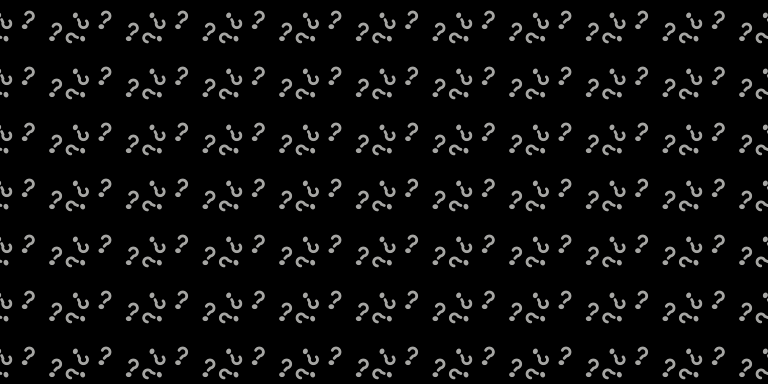
Give the GLSL for this pattern, as a Shadertoy shader.

```glsl
float segmentDistance(vec2 p, vec2 a, vec2 b) {
    vec2 ab = b - a;
    return length(p - a - ab * clamp(dot(p - a, ab) / dot(ab, ab), 0.0, 1.0));
}

// Distance to a round-ended arc spanning middle +- halfSpan.
float arcDistance(vec2 p, float radius, float middle, float halfSpan) {
    vec2 axis = vec2(cos(middle), sin(middle));
    vec2 q = vec2(dot(p, axis), dot(p, vec2(-axis.y, axis.x)));
    float angle = clamp(atan(q.y, q.x), -halfSpan, halfSpan);
    return length(q - radius * vec2(cos(angle), sin(angle)));
}

// Question mark with its dot at the origin, turned counterclockwise.
float questionMark(vec2 p, float turn) {
    float c = cos(turn), s = sin(turn);
    p = mat2(c, -s, s, c) * p;
    float hook = arcDistance(p - vec2(7.0, 16.0), 6.0, radians(35.0), radians(120.0));
    float stem = segmentDistance(p, vec2(7.5, 10.0), vec2(4.3, 6.6));
    float blob = (length(p / vec2(4.2, 3.6)) - 1.0) * 3.8;
    return min(min(hook, stem) - 2.1, blob);
}

void mainImage(out vec4 fragColor, in vec2 fragCoord) {
    // The canvas is 576 units high.
    float pixel = 576.0 / iResolution.y;
    vec2 p = fragCoord * pixel;
    vec2 tile = mod(p - vec2(414.0, 240.0), vec2(115.0, 84.0));

    // Four marks per tile: two upright, one on its side, one upturned.
    float d = questionMark(tile - vec2(9.0, 26.0), 0.0);
    d = min(d, questionMark(tile - vec2(83.0, 44.0), 0.0));
    d = min(d, questionMark(tile - vec2(55.0, 26.0), radians(110.0)));
    d = min(d, questionMark(tile - vec2(44.0, 61.0), radians(-112.0)));

    float ink = 1.0 - smoothstep(-0.6 * pixel, 0.6 * pixel, d);
    fragColor = vec4(vec3(0.65, 0.65, 0.64) * ink, 1.0);
}
```
